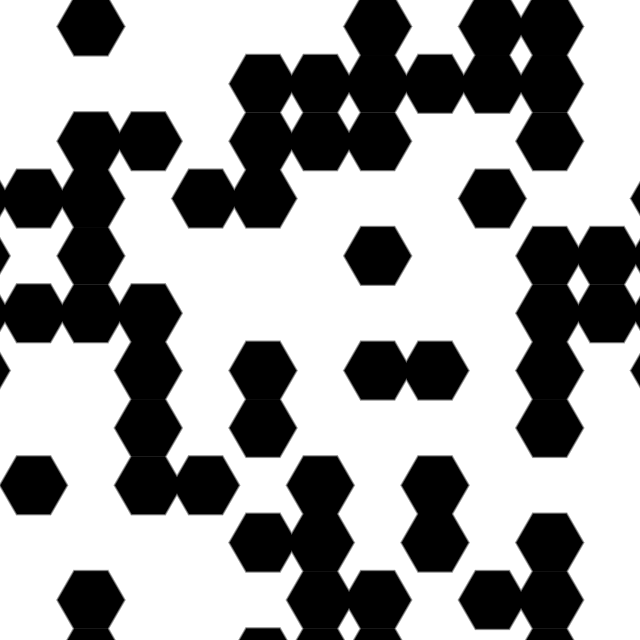
Give the GLSL for this pattern, as a WebGL 1 fragment shader.

```glsl
precision highp float;
// Black flat-topped hexagons filling random cells of a square grid on white.

uniform vec2 u_resolution;

const float CELLS = 11.16;                   // grid cells across the canvas
const vec2  GRID_OFFSET = vec2(0.586, 0.698); // first cell centre, in cells
const float APOTHEM = 0.514;                 // hexagon half height, in cells
const float FILL = 0.43;                     // chance that a cell is filled
const float HALF_PERIOD = 6.0;               // columns between paired cells
const float EDGE_WIDTH = 0.0036;             // soft edge, in canvas units
const vec2  SEED = vec2(17.0, 41.0);
const vec3  PAPER = vec3(1.0);
const vec3  INK = vec3(0.0);

float hash(vec2 p) {
  vec3 q = fract(p.xyx * vec3(0.1031, 0.1030, 0.0973));
  q += dot(q, q.yzx + 33.33);
  return fract((q.x + q.y) * q.z);
}

// Paired cells share a hash in opposite phase, which keeps the fill even.
bool isFilled(vec2 cell) {
  float value = hash(vec2(mod(cell.x, HALF_PERIOD), cell.y) + SEED);
  float phase = 0.5 * floor(cell.x / HALF_PERIOD);
  return fract(value + phase) < FILL;
}

// Signed distance to the sides of a hexagon with corners left and right.
float hexagon(vec2 p) {
  p = abs(p);
  return max(p.y, dot(p, vec2(0.866025, 0.5))) - APOTHEM;
}

void main() {
  vec2 uv = gl_FragCoord.xy / min(u_resolution.x, u_resolution.y);
  vec2 grid = uv * CELLS - GRID_OFFSET;
  vec2 nearest = floor(grid + 0.5);

  // Hexagons reach past their cells, so join those of all neighbours.
  float dist = 1.0;
  for (int y = -1; y <= 1; y++) {
    for (int x = -1; x <= 1; x++) {
      vec2 cell = nearest + vec2(float(x), float(y));
      if (isFilled(cell)) dist = min(dist, hexagon(grid - cell));
    }
  }

  float coverage = clamp(0.5 - dist / (CELLS * EDGE_WIDTH), 0.0, 1.0);
  gl_FragColor = vec4(mix(PAPER, INK, coverage), 1.0);
}
```
